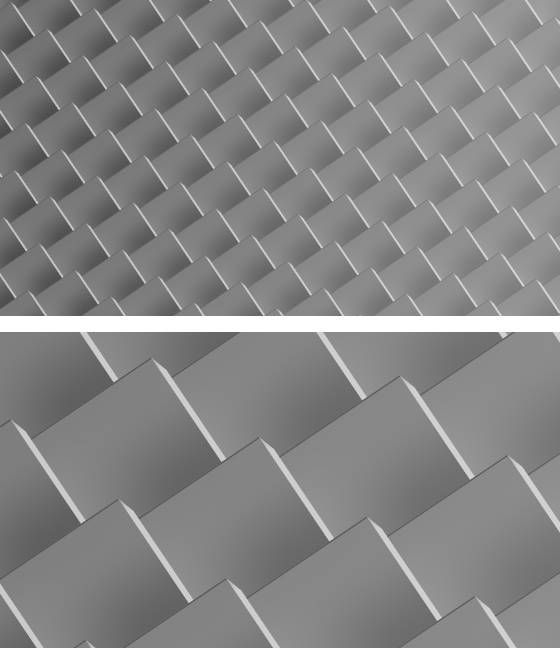
Top: the whole. Bottom: its middle third, enlarged.
Give the GLSL for this pattern, as a WebGL 1 fragment shader.

```glsl
precision highp float;
// Slanted overlapping grey slabs with bright side faces, lit from the right.

uniform vec2 u_resolution;

// Lengths are fractions of the canvas height.
const float TILT = 0.5934;                       // slab rotation in radians
const vec2 ANCHOR = vec2(0.750, 0.640);          // one slab peak on the canvas
const vec2 STEP_ACROSS = vec2(0.15937, 0.02903); // to the next slab in a row
const vec2 STEP_DOWN = vec2(0.04741, 0.13315);   // to the slab one row below
const float SIDE_WIDTH = 0.0060;
const float SIDE_TAPER = 0.0200;
const float RIM_WIDTH = 0.0016;

// Antialiased half plane: 1 where dist is positive.
float cover(float dist, float pixel) {
  return clamp(0.5 + dist / pixel, 0.0, 1.0);
}

// Antialiased strip between two bounds, also right below one pixel.
float strip(float x, float lo, float hi, float pixel) {
  return cover(x - lo, pixel) - cover(x - hi, pixel);
}

// Rotated frame: x runs along the slab tops, y runs down their sides.
vec2 toSlabFrame(vec2 p, float angle) {
  float c = cos(angle);
  float s = sin(angle);
  return vec2(p.x * c + p.y * s, p.x * s - p.y * c);
}

// Position expressed in lattice steps.
vec2 toLattice(vec2 q, vec2 a, vec2 b) {
  float area = a.x * b.y - a.y * b.x;
  return vec2(q.x * b.y - q.y * b.x, a.x * q.y - a.y * q.x) / area;
}

// Front face: ambient tone, bounce light at lower left, occlusion at the foot.
float faceTone(vec2 st, float ambient, float light) {
  st = clamp(st, 0.0, 1.0);
  float bounce = exp(-3.2 * st.x) * smoothstep(-0.2, 0.8, st.y);
  float foot = smoothstep(0.25, 1.05, st.y) * mix(0.25, 1.0, smoothstep(0.0, 0.75, st.x));
  return ambient + 0.075 * bounce - mix(0.17, 0.08, light) * foot;
}

// Paints one slab and the side face at its left over the tone below.
float paintSlab(float below, vec2 q, float ambient, float light, float pixel) {
  vec2 size = vec2(STEP_ACROSS.x, STEP_DOWN.y);
  float body = strip(q.x, 0.0, size.x, pixel) * strip(q.y, 0.0, size.y + 2.0 * pixel, pixel);
  float rim = strip(q.y, 0.0, RIM_WIDTH, pixel);
  float face = faceTone(q / size, ambient, light) * (1.0 - 0.32 * rim);
  float tone = mix(below, face, body);

  // The side face starts as a point at the neighbour's peak.
  float along = q.y + STEP_ACROSS.y;
  float width = SIDE_WIDTH * clamp(along / SIDE_TAPER, 0.0, 1.0);
  float side = strip(q.x, 0.0, width, pixel)
             * strip(along, 0.0, size.y + 2.0 * pixel, pixel);
  float sideTone = mix(0.77, 0.84, light) - 0.10 * (1.0 - smoothstep(0.0, SIDE_TAPER, along));
  return mix(tone, sideTone, side);
}

void main() {
  float pixel = 1.0 / u_resolution.y;
  vec2 uv = gl_FragCoord.xy / u_resolution;
  vec2 p = gl_FragCoord.xy * pixel;

  // Broad light falloff from right to left, darkest at the upper left.
  float light = smoothstep(-0.15, 1.1, uv.x);
  float ambient = mix(0.445, 0.585, light) + 0.05 * (uv.y - 0.5) * (uv.x - 0.5);

  vec2 q = toSlabFrame(p - ANCHOR, TILT) - vec2(0.0, STEP_ACROSS.y);
  vec2 cell = floor(toLattice(q, STEP_ACROSS, STEP_DOWN));

  // Neighbouring slabs painted back to front.
  float tone = ambient;
  for (int row = -1; row <= 1; row++) {
    for (int col = -1; col <= 1; col++) {
      vec2 id = cell + vec2(float(col), float(row));
      vec2 local = q - id.x * STEP_ACROSS - id.y * STEP_DOWN;
      tone = paintSlab(tone, local, ambient, light, pixel);
    }
  }
  gl_FragColor = vec4(vec3(tone), 1.0);
}
```
